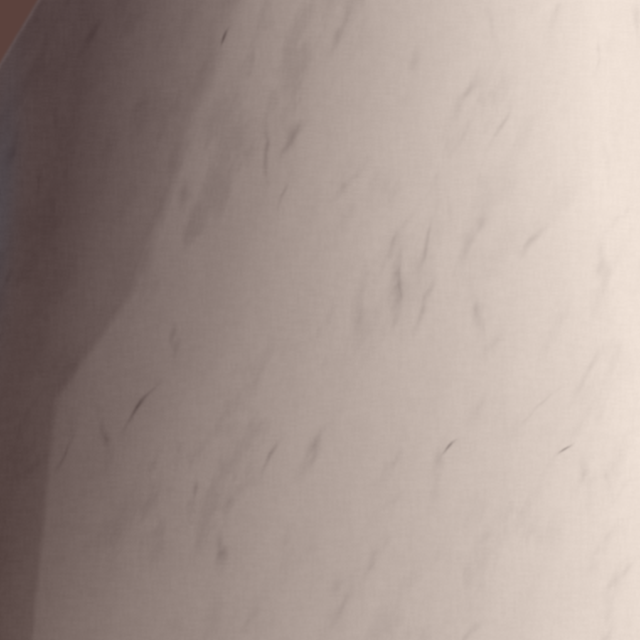
Write a WebGL 2 fragment shader that draws this texture.

```glsl
#version 300 es
precision highp float;

uniform vec2 u_resolution;
out vec4 fragColor;

float hash(vec2 p) {
  return fract(sin(dot(p, vec2(127.1, 311.7))) * 43758.5453);
}

float noise(vec2 p) {
  vec2 cell = floor(p), f = fract(p);
  f = f * f * (3.0 - 2.0 * f);
  return mix(mix(hash(cell), hash(cell + vec2(1, 0)), f.x),
             mix(hash(cell + vec2(0, 1)), hash(cell + vec2(1, 1)), f.x), f.y);
}

float fbm(vec2 p) {
  float sum = 0.0, amp = 0.5;
  for (int i = 0; i < 4; i++) {
    sum += amp * noise(p);
    p = mat2(1.6, 1.2, -1.2, 1.6) * p + 7.3;
    amp *= 0.5;
  }
  return sum;
}

vec2 rotate(vec2 p, float angle) {
  float c = cos(angle), s = sin(angle);
  return vec2(c * p.x + s * p.y, c * p.y - s * p.x);
}

// Soft, slightly bent dash lying along the given angle
float streak(vec2 p, float angle, float halfLength, float halfWidth, float bend) {
  vec2 q = rotate(p, angle);
  q.y += bend * q.x * q.x;
  q /= vec2(halfLength, halfWidth);
  return exp(-dot(q, q));
}

// Scattered mineral marks: soft dashes, a few thin scratches, faint smudges
float marks(vec2 p) {
  vec2 warped = p + 0.008 * (vec2(noise(p * 45.0), noise(p * 45.0 + 40.0)) - 0.5);
  float ragged = 0.3 + 1.2 * noise(rotate(p, 1.15) * vec2(50.0, 120.0));
  float sum = 0.0;
  for (int i = 0; i < 80; i++) {
    float id = float(i);
    vec2 center = vec2(hash(vec2(id, 1.3)), hash(vec2(id, 5.7)));
    float size = hash(vec2(id, 9.1));
    float angle = mix(0.7, 1.75, hash(vec2(id, 3.9)));
    float bend = 4.0 * (hash(vec2(id, 8.2)) - 0.5);
    float strength = mix(0.015, 0.085, hash(vec2(id, 6.4))) * (1.1 - 0.6 * center.x);
    float width = mix(0.003, 0.009, hash(vec2(id, 2.6)));
    sum += strength * ragged * streak(warped - center, angle, mix(0.016, 0.045, size), width, bend);
  }
  for (int i = 0; i < 3; i++) {
    float id = float(i) + 70.0;
    vec2 center = vec2(0.2 + 0.7 * hash(vec2(id, 2.1)), hash(vec2(id, 4.6)));
    float angle = mix(0.6, 1.3, hash(vec2(id, 7.7)));
    sum += 0.16 * streak(warped - center, angle, 0.011, 0.0026, 4.0);
  }
  // Broken smudges gathered along rising bands
  float band = smoothstep(0.42, 0.68, fbm(rotate(p, 0.85) * vec2(2.0, 8.0) + 31.0));
  float smudge = smoothstep(0.42, 0.75, fbm(rotate(p, 1.25) * vec2(14.0, 36.0)));
  sum += 0.038 * band * smudge * (1.1 - 0.5 * p.x);
  return sum * mix(0.4, 1.0, smoothstep(0.0, 0.12, p.x - 0.3 * p.y));
}

void main() {
  vec2 p = gl_FragCoord.xy / u_resolution;

  // Light falling from the right, fading less toward the lower left
  float light = p.x + (0.5 - p.y) * (0.22 - 0.35 * p.x);

  // Cast shadow with a bent edge that blurs toward the top
  float slope = min(0.09 + 0.72 * (p.y - 0.38), 0.21 + 0.36 * (p.y - 0.55));
  float edge = max(0.05 + 0.1 * p.y, slope);
  float blur = mix(0.006, 0.025, p.y * p.y);
  float shade = 1.0 - smoothstep(-blur, blur, p.x - edge);
  light += mix(0.01, -0.055, shade);

  // Cloudy diagonal bands
  light += 0.06 * (fbm(rotate(p, 1.05) * vec2(1.5, 7.0)) - 0.47);
  light += 0.03 * (fbm(rotate(p, 1.3) * vec2(5.0, 22.0) + 13.0) - 0.47);
  light = clamp(light, 0.0, 1.0);
  light += 0.22 * light * (1.0 - light);
  vec3 color = mix(vec3(0.335, 0.268, 0.256), vec3(0.935, 0.88, 0.838), light);

  // Cool tint in the shadow and along the left rim
  color += vec3(-0.004, 0.0, 0.010) * smoothstep(0.5, 0.1, p.x) * p.y;
  float rim = streak(p - vec2(0.0, 0.68), 1.5, 0.2, 0.025, 0.0);
  color += vec3(-0.015, 0.015, 0.035) * rim;

  // Veins, faint weave and grain
  color -= marks(p) * vec3(1.0, 0.98, 0.92);
  float weave = noise(p * vec2(260.0, 70.0)) + noise(p * vec2(70.0, 260.0)) - 1.0;
  color += 0.011 * weave + 0.010 * (noise(p * 380.0) - 0.5);

  // Brown corner behind a thin pale border
  float corner = (p.y - 0.9 - 1.67 * p.x) / 1.95;
  color += 0.05 * exp(-pow(corner / 0.004, 2.0));
  color = mix(color, vec3(0.36, 0.26, 0.24), smoothstep(-0.003, 0.005, corner));

  fragColor = vec4(clamp(color, 0.0, 1.0), 1.0);
}
```
